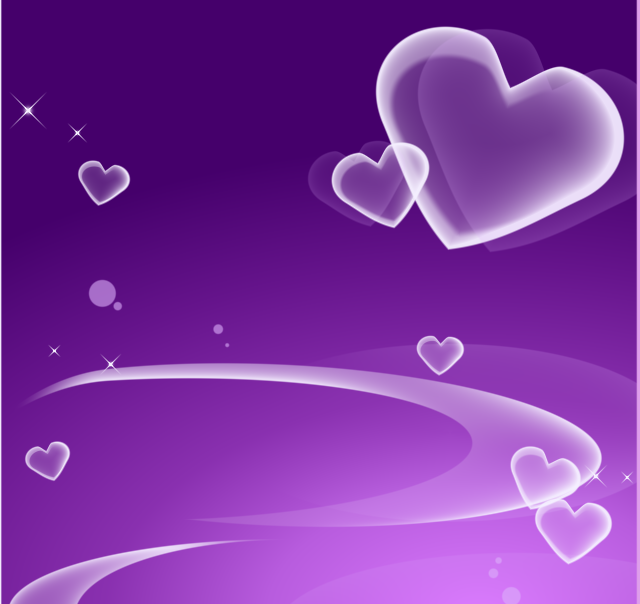
This background is drawn by a WebGL 1 fragment shader. Its source:

```glsl
precision highp float;
uniform vec2 u_resolution;

const vec3 WHITE = vec3(0.96, 0.94, 1.0);
const vec3 LILAC = vec3(0.86, 0.68, 0.98);

// Coverage of a shape from its signed distance
float cover(float d, float blur) {
  return 1.0 - smoothstep(-blur, blur, d);
}

// Rises to one at b, starting from a
float ramp(float a, float b, float x) {
  return clamp((x - a) / (b - a), 0.0, 1.0);
}

// Ellipse whose long axis is sheared vertically
float ellipseDistance(vec2 p, vec2 center, vec2 radii, float shear) {
  vec2 q = p - center;
  q.y += shear * q.x;
  float k = length(q / radii);
  return k * (k - 1.0) / max(length(q / (radii * radii)), 0.001);
}

// Heart with its tip at zero and lobes near y = 1.1
float heartDistance(vec2 q) {
  q.x = abs(q.x);
  q.y += 0.1 * (1.0 - smoothstep(0.0, 0.2, q.x)) * smoothstep(0.5, 0.9, q.y);
  q.y += 0.7 * q.x * max(0.6 - q.x, 0.0) * (1.0 - smoothstep(0.0, 0.75, q.y));
  if (q.x + q.y > 1.0) return length(q - vec2(0.25, 0.75)) - 0.35355;
  float side = length(q - 0.5 * max(q.x + q.y, 0.0));
  return min(length(q - vec2(0.0, 1.0)), side) * sign(q.x - q.y);
}

vec2 heartSpace(vec2 p, vec2 tip, float size, float tilt) {
  float c = cos(tilt), s = sin(tilt);
  vec2 q = p - tip;
  return vec2((c * q.x - s * q.y) / 1.104, s * q.x + c * q.y) / size;
}

vec3 ghostHeart(vec3 color, vec2 p, vec2 tip, float size, float tilt, float pixel) {
  float d = heartDistance(heartSpace(p, tip, size, tilt));
  float alpha = 0.08 + 0.14 * exp(min(d, 0.0) * 12.0);
  return mix(color, LILAC, alpha * cover(d, pixel / size));
}

// Glass heart: crescent highlight, glow on the right, bright rim
vec3 glassHeart(vec3 color, vec2 p, vec2 tip, float size, float tilt, float pixel) {
  vec2 q = heartSpace(p, tip, size, tilt);
  float d = heartDistance(q);
  float depth = min(d, 0.0);
  vec2 innerSpace = (q - vec2(0.02, 0.49)) / vec2(0.87, 0.78) + vec2(0.0, 0.5);
  float crescent = smoothstep(-0.02, 0.03, heartDistance(innerSpace));
  crescent *= 1.0 - smoothstep(-0.15, 0.3, q.x) * smoothstep(0.15, 0.5, q.y);
  float rightGlow = exp(depth * 6.0) * smoothstep(-0.05, 0.5, q.x);
  float alpha = 0.15 + 0.3 * crescent + 0.7 * rightGlow;
  alpha += 0.3 * exp(depth * 10.0) + 0.35 * exp(depth * 40.0);
  return mix(color, WHITE, min(alpha, 0.95) * cover(d, pixel / size));
}

vec3 bubble(vec3 color, vec2 p, vec2 center, float radius, float pixel) {
  return mix(color, LILAC, 0.6 * cover(length(p - center) - radius, pixel));
}

// Diagonal four-armed star
vec3 sparkle(vec3 color, vec2 p, vec2 center, float radius) {
  vec2 q = p - center;
  q = abs(vec2(q.x + q.y, q.x - q.y)) * 0.7071;
  vec2 arms = (1.0 - smoothstep(0.0, 0.0018, q.yx)) * max(1.0 - q / radius, 0.0);
  float core = exp(-dot(q, q) / (radius * radius * 0.018));
  return mix(color, WHITE, min(max(arms.x, arms.y) + core, 1.0));
}

vec3 background(vec2 p) {
  float d = length((p - vec2(0.75, -0.02)) * vec2(0.6, 1.0));
  vec3 color = mix(vec3(0.86, 0.48, 1.0), vec3(0.72, 0.36, 0.87), ramp(0.0, 0.2, d));
  color = mix(color, vec3(0.54, 0.19, 0.69), ramp(0.2, 0.35, d));
  color = mix(color, vec3(0.40, 0.08, 0.55), ramp(0.35, 0.55, d));
  return mix(color, vec3(0.27, 0.0, 0.42), ramp(0.55, 0.74, d));
}

// Soft sheet that is lightest along its outer edge
vec3 veil(vec3 color, float d, float strength, float pixel) {
  return mix(color, LILAC, strength * exp(min(d, 0.0) * 18.0) * cover(d, pixel));
}

vec3 mainRibbon(vec3 color, vec2 p, float pixel) {
  p.y += 1.5 * pow(max(0.17 - p.x, 0.0), 2.0);
  float outer = ellipseDistance(p, vec2(0.43, 0.2487), vec2(0.51, 0.1263), 0.04);
  float inner = ellipseDistance(p, vec2(0.254, 0.242), vec2(0.484, 0.1107), -0.02);
  float band = cover(outer, pixel) * cover(-inner, pixel);
  float upper = smoothstep(0.17, 0.29, p.y);
  float right = smoothstep(0.6, 0.92, p.x);
  float alpha = mix(0.14, 0.36, upper) * mix(1.0, exp(min(outer, 0.0) * 12.0), right);
  alpha += 0.65 * exp(-max(inner, 0.0) * 75.0) * upper * (1.0 - smoothstep(0.45, 0.74, p.x));
  alpha += 0.6 * exp(min(outer, 0.0) * 45.0) * right;
  alpha += 0.55 * exp(min(outer, 0.0) * 200.0) * smoothstep(0.45, 0.75, p.x) * (1.0 - upper);
  return mix(color, WHITE, min(alpha, 0.9) * band * smoothstep(0.02, 0.16, p.x));
}

vec3 lowerRibbon(vec3 color, vec2 p, float pixel) {
  float outer = ellipseDistance(p, vec2(0.443, -0.0117), vec2(0.43, 0.113), 0.0);
  float inner = ellipseDistance(p, vec2(0.449, -0.018), vec2(0.332, 0.1185), 0.0);
  float band = cover(outer, pixel) * cover(-inner, pixel);
  float alpha = 0.25 + 0.6 * exp(min(outer, 0.0) * 100.0) + 0.4 * exp(-max(inner, 0.0) * 70.0);
  return mix(color, WHITE, min(alpha, 0.9) * band * (1.0 - smoothstep(0.25, 0.46, p.x)));
}

void main() {
  vec2 p = gl_FragCoord.xy / u_resolution * vec2(1.0, 0.945);
  float pixel = 1.0 / u_resolution.x;
  vec3 color = background(p);

  // Flowing ribbons
  float arc = ellipseDistance(p, vec2(0.703, 0.268), vec2(0.352, 0.139), 0.0);
  color = veil(color, arc, 0.2 * smoothstep(0.4, 0.75, p.x), pixel);
  color = veil(color, ellipseDistance(p, vec2(0.807, -0.044), vec2(0.378, 0.124), 0.0), 0.15, pixel);
  color = mainRibbon(color, p, pixel);
  color = lowerRibbon(color, p, pixel);

  // Hearts
  color = glassHeart(color, p, vec2(0.7005, 0.5547), 0.301, 0.366, pixel);
  color = ghostHeart(color, p, vec2(0.766, 0.551), 0.301, 0.366, pixel);
  color = ghostHeart(color, p, vec2(0.579, 0.591), 0.116, -0.25, pixel);
  color = glassHeart(color, p, vec2(0.616, 0.5885), 0.116, -0.25, pixel);
  color = glassHeart(color, p, vec2(0.1536, 0.6237), 0.061, 0.2, pixel);
  color = glassHeart(color, p, vec2(0.686, 0.358), 0.055, 0.05, pixel);
  color = glassHeart(color, p, vec2(0.0846, 0.193), 0.053, -0.26, pixel);
  color = glassHeart(color, p, vec2(0.829, 0.148), 0.085, 0.38, pixel);
  color = glassHeart(color, p, vec2(0.888, 0.0625), 0.09, 0.12, pixel);

  // Bubbles and sparkles
  color = bubble(color, p, vec2(0.16, 0.486), 0.021, pixel);
  color = bubble(color, p, vec2(0.184, 0.466), 0.0065, pixel);
  color = bubble(color, p, vec2(0.341, 0.43), 0.0075, pixel);
  color = bubble(color, p, vec2(0.355, 0.405), 0.003, pixel);
  color = bubble(color, p, vec2(0.799, 0.012), 0.0145, pixel);
  color = bubble(color, p, vec2(0.771, 0.048), 0.0075, pixel);
  color = bubble(color, p, vec2(0.779, 0.068), 0.005, pixel);
  color = sparkle(color, p, vec2(0.044, 0.772), 0.042);
  color = sparkle(color, p, vec2(0.121, 0.737), 0.022);
  color = sparkle(color, p, vec2(0.173, 0.375), 0.024);
  color = sparkle(color, p, vec2(0.085, 0.396), 0.014);
  color = sparkle(color, p, vec2(0.931, 0.2), 0.026);
  color = sparkle(color, p, vec2(0.98, 0.198), 0.014);

  // Pale side margins
  color = mix(color, vec3(0.87, 0.62, 0.92), cover(0.995 - p.x, pixel));
  color = mix(color, WHITE, cover(p.x - 0.002, pixel));
  gl_FragColor = vec4(color, 1.0);
}
```
